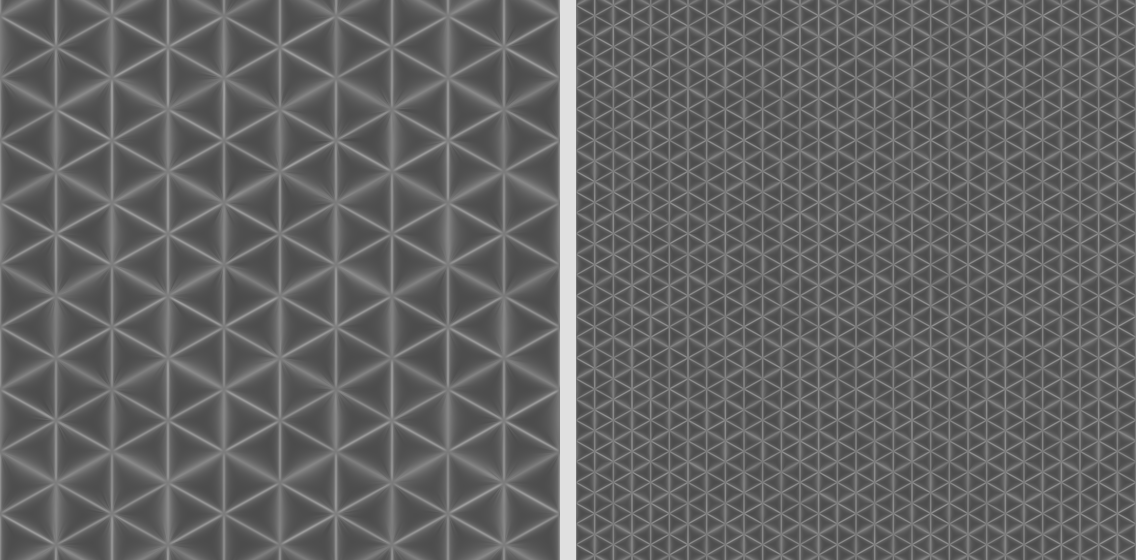
Left: one tile. Right: repeated 3 by 3.
This pattern is drawn by a Shadertoy shader. Its source:

```glsl
// Grey triangular lattice of soft glowing ridges: sharp six-ray stars inside blurred hexagons.

const vec2 CELLS = vec2(10.0, 9.0);    // columns and rows of vertices, even and a multiple of 3
const float SHIFT = 0.742;             // vertical offset of the lattice, in rows
const float HEIGHT = 0.8660254;        // height of a unit triangle
const float BASE = 0.295;              // grey of the triangle faces
const float CORE_GAIN = 0.12;          // bright centre of a sharp ridge
const float CORE_WIDTH = 0.022;
const float SHARP_GAIN = 0.16;         // skirt of a sharp ridge
const float SHARP_WIDTH = 0.068;
const float BROAD_GAIN = 0.215;        // blurred ridge
const float BROAD_WIDTH = 0.10;
const float JOINT_GAIN = 0.165;        // flat grey where ridges meet
const float JOINT_RADIUS = 0.06;
const float STREAKS = 64.0;            // fine rays around each vertex
const float STREAK_GAIN = 0.035;
const float MOTTLE_GAIN = 0.018;

float hash(vec2 p) {
    return fract(sin(dot(p, vec2(127.1, 311.7))) * 43758.5453);
}

// Value noise that wraps after the given whole period
float wrapNoise(vec2 p, vec2 period) {
    vec2 i = floor(p), f = fract(p);
    f = f * f * (3.0 - 2.0 * f);
    vec2 a = mod(i, period), b = mod(i + 1.0, period);
    return mix(mix(hash(a), hash(vec2(b.x, a.y)), f.x),
               mix(hash(vec2(a.x, b.y)), hash(b), f.x), f.y);
}

// Lattice coordinates to column and row, wrapped on the canvas
vec2 wrapSite(vec2 site) {
    return mod(vec2(site.x, site.y + 0.5 * site.x), CELLS);
}

// Brightness of a ridge at distance d; t runs from -0.5 to 0.5 along it
float ridge(float d, float t, bool broad, vec2 id, float side) {
    float middle = clamp(1.0 - 4.0 * t * t, 0.0, 1.0);
    float gain = mix(0.88, 1.12, hash(id + 3.7));
    float spread = mix(0.75, 1.25, hash(id + 17.3 + 5.1 * side));
    float soft = sqrt(d * d + 0.0001) - 0.01;
    if (broad) {
        float width = BROAD_WIDTH * spread * mix(0.45, 1.0, middle);
        return BROAD_GAIN * gain * exp(-soft / width);
    }
    float width = SHARP_WIDTH * spread * mix(0.65, 1.0, middle);
    float core = CORE_GAIN * exp(-d * d / (CORE_WIDTH * CORE_WIDTH));
    return gain * (core + SHARP_GAIN * exp(-soft / width));
}

// Faint bent rays fanning out from a vertex
float streaks(vec2 offset, vec2 id) {
    float r = length(offset);
    float turn = atan(offset.y, offset.x + 1e-5) / 6.2831853 + 0.5;
    float a = (turn + 0.06 * r * (hash(id + 9.2) - 0.5)) * STREAKS;
    float i = floor(a), f = smoothstep(0.0, 1.0, fract(a));
    vec2 seed = id * 7.0 + 2.3;
    float n = mix(hash(seed + vec2(mod(i, STREAKS), 0.0)),
                  hash(seed + vec2(mod(i + 1.0, STREAKS), 0.0)), f) - 0.5;
    float fade = smoothstep(0.04, 0.15, r) * (1.0 - smoothstep(0.16, 0.48, r));
    return n * fade * STREAK_GAIN * (0.4 + 1.2 * hash(id + 31.0));
}

void mainImage(out vec4 fragColor, in vec2 fragCoord) {
    vec2 uv = fragCoord / iResolution.xy;
    vec2 grid = uv * CELLS - vec2(0.0, SHIFT);

    // Skewed cell, split into two triangles
    vec2 p = vec2(grid.x, grid.y - 0.5 * grid.x);
    vec2 cell = floor(p), f = fract(p);
    float upper = step(1.0, f.x + f.y);
    vec3 weight = mix(vec3(1.0 - f.x - f.y, f.x, f.y),
                      vec3(f.x + f.y - 1.0, 1.0 - f.y, 1.0 - f.x), upper);
    vec2 corners[3] = vec2[3](cell + upper, cell + vec2(1.0, 0.0), cell + vec2(0.0, 1.0));

    // Ridges: the one facing a star vertex is blurred
    float glow = 0.0, nearest = -1.0;
    vec2 joint = cell;
    for (int k = 0; k < 3; k++) {
        int a = (k + 1) % 3, b = (k + 2) % 3;
        vec2 corner = corners[k];
        bool star = mod(corner.y - corner.x + 0.5, 3.0) < 1.0;
        vec2 id = wrapSite(0.5 * (corners[a] + corners[b]));
        float t = 0.5 * (weight[a] - weight[b]);
        float lift = ridge(HEIGHT * weight[k], t, star, id, upper);
        glow += lift * lift * lift;
        if (weight[k] > nearest) {
            nearest = weight[k];
            joint = corner;
        }
    }
    glow = pow(glow, 1.0 / 3.0);

    // Joints and their rays
    vec2 offset = p - joint;
    offset = vec2(HEIGHT * offset.x, offset.y + 0.5 * offset.x);
    float blend = exp(-dot(offset, offset) / (JOINT_RADIUS * JOINT_RADIUS));
    glow = mix(glow, JOINT_GAIN, 0.85 * blend);
    glow += streaks(offset, wrapSite(joint));

    // Uneven shading of the faces
    glow += MOTTLE_GAIN * (wrapNoise(uv * CELLS * 2.0, CELLS * 2.0) - 0.5);

    fragColor = vec4(vec3(BASE + glow), 1.0);
}
```
